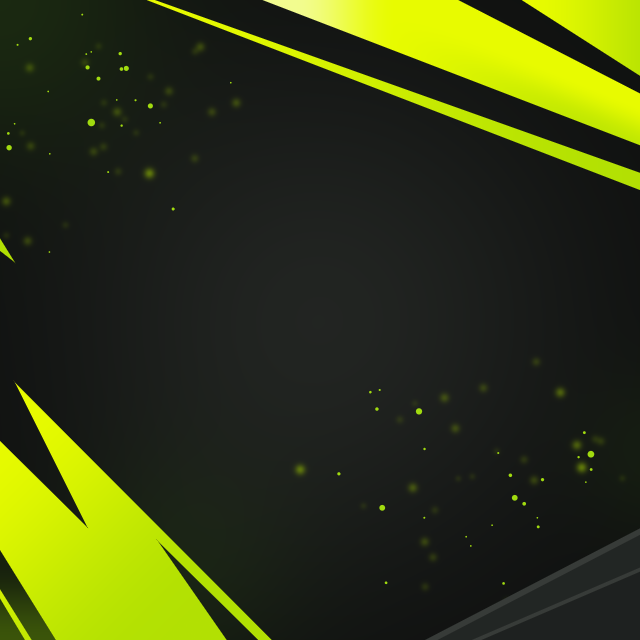
A WebGL 1 fragment shader for this background:

```glsl
precision highp float;
uniform vec2 u_resolution;

const vec3 CENTER_GREY = vec3(0.132, 0.143, 0.132);
const vec3 EDGE_BLACK = vec3(0.064, 0.070, 0.066);
const vec3 GLOW_GREEN = vec3(0.045, 0.105, 0.0);
const vec3 PALE_LEMON = vec3(0.95, 0.99, 0.56);
const vec3 YELLOW = vec3(0.91, 0.985, 0.0);
const vec3 LIME = vec3(0.70, 0.88, 0.01);
const vec3 SPARK_GREEN = vec3(0.63, 0.86, 0.06);
const vec3 HAZE_GREEN = vec3(0.52, 0.66, 0.02);
const vec3 MOSS_DARK = vec3(0.09, 0.13, 0.05);
const vec3 MOSS_LIGHT = vec3(0.23, 0.33, 0.04);
const vec3 PANEL = vec3(0.135, 0.148, 0.142);
const vec3 PANEL_RIM = vec3(0.215, 0.230, 0.218);
const int SPARK_COUNT = 26;

// Signed distance to the line a-b, positive on its left
float side(vec2 p, vec2 a, vec2 b) {
  vec2 d = normalize(b - a);
  return dot(p - a, vec2(-d.y, d.x));
}

// Area above line a-b and below line c-d
float wedge(vec2 p, vec2 a, vec2 b, vec2 c, vec2 d) {
  return min(side(p, a, b), -side(p, c, d));
}

// Smooth coverage of a shape that is positive inside
float cover(float dist) {
  return clamp(dist * u_resolution.y + 0.5, 0.0, 1.0);
}

float glow(vec2 p, vec2 center, float radius) {
  vec2 d = (p - center) / radius;
  return exp(-dot(d, d));
}

vec2 hash2(float n) {
  return fract(sin(n * vec2(127.1, 311.7) + vec2(1.3, 4.7)) * 43758.5);
}

// Cloud of crisp dots (x) and blurred dots (y)
vec2 sparks(vec2 p, vec2 center, vec2 spread, float seed) {
  vec2 light = vec2(0.0);
  for (int i = 0; i < SPARK_COUNT; i++) {
    float n = seed + float(i) * 4.0;
    vec2 size = hash2(n);
    vec2 dotPos = center + spread * (hash2(n + 1.0) + hash2(n + 2.0) - 1.0);
    vec2 hazePos = center + spread * (hash2(n + 3.0) + hash2(n + 1.5) - 1.0);
    float radius = mix(0.0012, 0.006, pow(size.x, 3.0));
    light.x = max(light.x, cover(radius - length(p - dotPos)));
    light.y += mix(0.12, 0.75, pow(size.y, 3.0)) * glow(p, hazePos, mix(0.005, 0.008, size.y));
  }
  return min(light, 1.0);
}

vec3 backdrop(vec2 p) {
  vec3 color = mix(CENTER_GREY, EDGE_BLACK, smoothstep(0.0, 0.62, length(p - 0.5)));
  float green = 0.85 * glow(p, vec2(0.0, 1.0), 0.25)
              + 0.55 * glow(p, vec2(0.27, 0.10), 0.19)
              + 0.40 * glow(p, vec2(1.04, 0.29), 0.13);
  color += GLOW_GREEN * green;
  vec2 light = sparks(p, vec2(0.15, 0.82), vec2(0.25, 0.26), 11.0)
             + sparks(p, vec2(0.75, 0.23), vec2(0.34, 0.25), 173.0);
  color = mix(color, HAZE_GREEN, min(light.y, 1.0));
  return mix(color, SPARK_GREEN, min(light.x, 1.0));
}

// Slanted bands in the upper right
vec3 topBands(vec3 color, vec2 p) {
  float thin = wedge(p, vec2(0.229, 1.0), vec2(1.0, 0.703), vec2(0.242, 1.0), vec2(1.0, 0.730));
  float broad = wedge(p, vec2(0.410, 1.0), vec2(1.0, 0.773), vec2(0.716, 1.0), vec2(1.0, 0.854));
  float corner = side(p, vec2(0.815, 1.0), vec2(1.0, 0.8815));
  float fold = side(p, vec2(0.58, 0.97), vec2(1.0, 0.797));
  vec3 fill = mix(PALE_LEMON, YELLOW, smoothstep(0.46, 0.62, p.x));
  float shade = smoothstep(0.035, -0.025, fold) * smoothstep(0.58, 0.95, p.x);
  fill = mix(fill, LIME, 0.75 * shade);
  color = mix(color, mix(YELLOW, LIME, smoothstep(0.2, 1.0, p.x)), cover(thin));
  color = mix(color, fill, cover(broad));
  return mix(color, mix(YELLOW, LIME, smoothstep(0.82, 1.06, p.x)), cover(corner));
}

// Jagged blades in the lower left
vec3 blades(vec3 color, vec2 p) {
  vec2 peak = vec2(0.0234, 0.4023);
  vec2 cleft = vec2(0.1367, 0.1758);
  vec2 slit = vec2(0.2474, 0.1536);
  float upperNotch = wedge(p, vec2(0.0, 0.3112), cleft, peak, cleft);
  float lowerNotch = wedge(p, slit, vec2(0.3542, 0.0), slit, vec2(0.4036, 0.0));
  float base = side(p, vec2(0.0, 0.1406), vec2(0.0872, 0.0));
  float body = min(base, -side(p, peak, vec2(0.4245, 0.0)));
  body = min(body, -max(upperNotch, lowerNotch));
  float sliver = wedge(p, vec2(0.0, 0.065), vec2(0.039, 0.0), vec2(0.0, 0.0794), vec2(0.0495, 0.0));
  vec2 tip = vec2(0.0234, 0.5898);
  float spike = wedge(p, vec2(0.0, 0.608), tip, vec2(0.0, 0.6276), tip);
  vec3 fill = mix(YELLOW, LIME, smoothstep(-0.35, 0.25, p.x - p.y));
  color = mix(color, mix(MOSS_LIGHT, MOSS_DARK, smoothstep(0.0, 0.12, p.y)), cover(-base));
  color = mix(color, fill, cover(max(body, sliver)));
  return mix(color, LIME, cover(spike));
}

// Grey rimmed panels in the lower right
vec3 panels(vec3 color, vec2 p) {
  float outer = -side(p, vec2(0.664, 0.0), vec2(1.0, 0.1745));
  float inner = -side(p, vec2(0.737, 0.0), vec2(1.0, 0.1133));
  vec3 fill = mix(PANEL, PANEL * 0.88, cover(inner));
  float rim = max(cover(0.009 - outer), cover(min(inner, 0.006 - inner)));
  return mix(color, mix(fill, PANEL_RIM, rim), cover(outer));
}

void main() {
  vec2 p = gl_FragCoord.xy / u_resolution;
  vec3 color = panels(blades(topBands(backdrop(p), p), p), p);
  gl_FragColor = vec4(color, 1.0);
}
```
